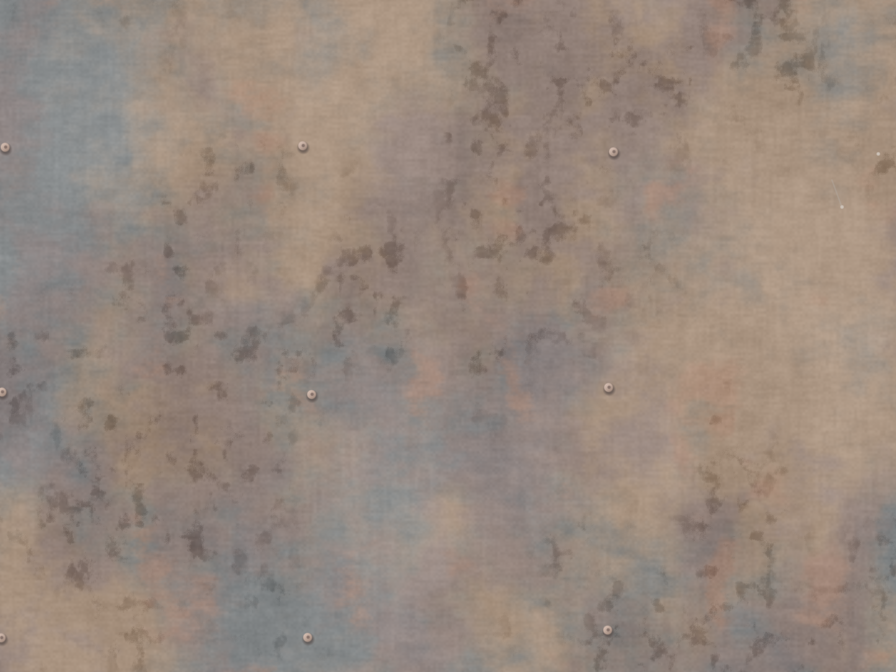
A Shadertoy shader for this texture:

```glsl
float hash(vec2 p) {
    return fract(sin(dot(p, vec2(127.1, 311.7))) * 43758.5);
}

float noise(vec2 p) {
    vec2 i = floor(p), f = fract(p);
    f = f * f * (3.0 - 2.0 * f);
    return mix(mix(hash(i), hash(i + vec2(1, 0)), f.x),
               mix(hash(i + vec2(0, 1)), hash(i + vec2(1, 1)), f.x), f.y);
}

float fbm(vec2 p) {
    float sum = 0.0, amp = 0.5;
    for (int i = 0; i < 5; i++) {
        sum += amp * noise(p);
        p = p * 2.03 + vec2(17.3, 9.1);
        amp *= 0.52;
    }
    return sum;
}

// Distance to a segment, for the hairline scratch
float segment(vec2 p, vec2 a, vec2 b) {
    vec2 d = b - a;
    return length(p - a - d * clamp(dot(p - a, d) / dot(d, d), 0.0, 1.0));
}

vec3 patina(vec2 p) {
    // Ragged edges come from a small domain warp
    vec2 warp = vec2(fbm(p * 9.0), fbm(p * 9.0 + 40.0)) - 0.5;
    vec2 q = p + 0.09 * warp;

    // Broad clouds of warm tan, cool grey and mauve
    float grain = fbm(p * vec2(26.0, 38.0) + 5.0) - 0.5;
    float warm = fbm(q * vec2(4.4, 3.4) + 3.7) + 0.22 * grain;
    float mauve = fbm(q * vec2(6.5, 5.0) + 61.0) + 0.35 * grain;
    vec3 col = mix(vec3(0.51, 0.525, 0.53), vec3(0.655, 0.57, 0.495), smoothstep(0.3, 0.67, warm));
    col = mix(col, vec3(0.54, 0.482, 0.475), 0.65 * smoothstep(0.4, 0.7, mauve));

    // Small upright rust stains
    float rust = noise(q * vec2(13.0, 7.0) + 23.0) + 0.5 * grain;
    col = mix(col, vec3(0.68, 0.53, 0.45), 0.45 * smoothstep(0.74, 1.0, rust));

    // Soft light and dark drifts, with darker worn flecks inside the dark ones
    float drift = fbm(q * vec2(5.5, 3.5) + 88.0);
    col += 0.16 * (drift - 0.5);
    float fleck = smoothstep(0.56, 0.76, fbm(p * vec2(48.0, 40.0) + 12.0));
    col -= 0.09 * fleck * smoothstep(0.6, 0.35, drift);

    // Brushed threads, mostly horizontal, and fine speckle
    float across = noise(p * vec2(38.0, 230.0)) + noise(p * vec2(70.0, 130.0) + 7.0) - 1.0;
    float down = noise(p * vec2(190.0, 24.0) + 31.0) - 0.5;
    col += 0.022 * across + 0.018 * down + 0.05 * grain;
    return col + 0.025 * (noise(p * 260.0) - 0.5);
}

void mainImage(out vec4 fragColor, in vec2 fragCoord) {
    vec2 p = fragCoord / iResolution.y;
    float px = 1.0 / iResolution.y;
    vec3 col = patina(p);

    // Rivets on a slightly uneven grid
    for (int i = 0; i < 3; i++)
    for (int j = 0; j < 3; j++) {
        vec2 cell = vec2(i, j);
        vec2 jitter = vec2(hash(cell + 3.0), hash(cell + 8.0)) - 0.5;
        vec2 d = p - vec2(0.006, 0.057) - cell * vec2(0.451, 0.361) - 0.014 * jitter;
        float shade = smoothstep(0.011, 0.005, length(d - vec2(0.001, -0.003)));
        float head = smoothstep(px, -px, length(d) - 0.0066);
        float pit = smoothstep(px, -px, length(d - vec2(0.0008, 0.0003)) - 0.0023);
        vec3 metal = vec3(0.74, 0.65, 0.6) + 14.0 * dot(d, vec2(-0.7, 0.8));
        col = mix(col, vec3(0.3, 0.26, 0.25), 0.6 * shade);
        col = mix(col, metal, head);
        col = mix(col, vec3(0.42, 0.35, 0.33), 0.7 * pit);
    }

    // Pale scratch ending in a nick, and a lone chip
    float scratch = segment(p, vec2(1.238, 0.732), vec2(1.252, 0.694));
    float chip = min(length(p - vec2(1.253, 0.692)), length(p - vec2(1.307, 0.771)));
    col = mix(col, vec3(0.7, 0.67, 0.64), 0.4 * smoothstep(1.5 * px, 0.0, scratch));
    col = mix(col, vec3(0.8, 0.76, 0.72), smoothstep(px, -px, chip - 0.0025));

    fragColor = vec4(clamp(col, 0.0, 1.0), 1.0);
}
```
